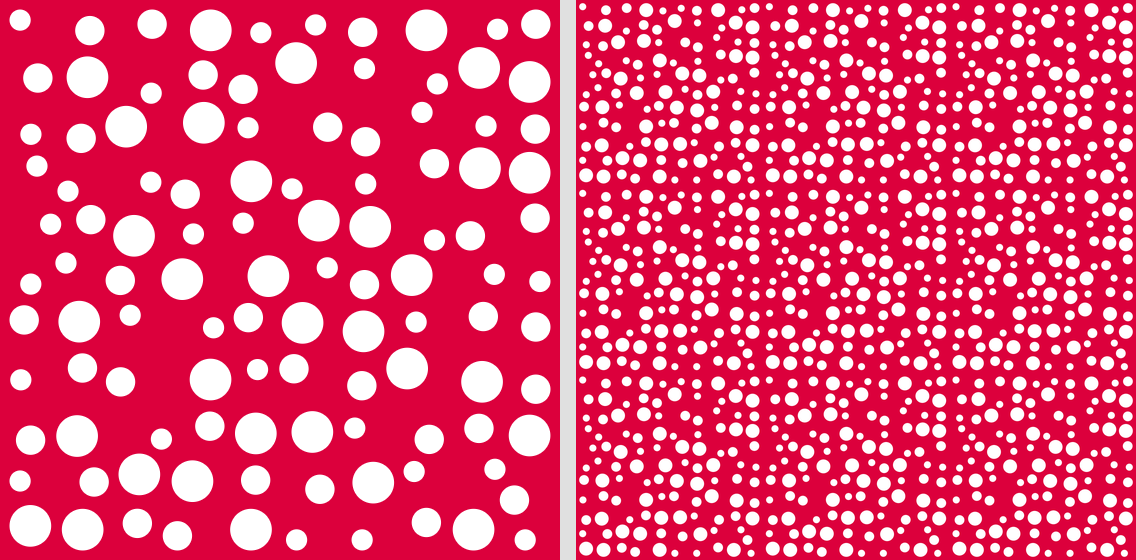
Left, the tile; right, the same tile 3 across and 3 down.
Reproduce this pattern procedurally as a Shadertoy shader.

```glsl
const vec2 GRID = vec2(10.0, 11.0); // dots per tile, across and up
const int SPAN = 7;                 // side of the block of cells around a pixel

vec3 hash3(vec2 p) {
    vec3 q = fract((p.xyx + 17.0) * vec3(0.1031, 0.1030, 0.0973));
    q += dot(q, q.yxz + 33.33);
    return fract((q.xxy + q.yzz) * q.zyx);
}

// Keep a dot clear of the borders of its tile
vec2 keepInside(vec2 center, float radius, vec2 cell) {
    vec2 tile = floor((cell + 0.5) / GRID);
    float margin = radius + 0.017;
    return clamp(center, tile + margin, tile + 1.0 - margin);
}

// Jittered dot of a cell: center in xy, radius in z
vec3 seedDot(vec2 cell) {
    vec2 wrapped = mod(cell + 0.5, GRID) - 0.5;
    wrapped = floor(wrapped + 0.5);
    vec3 rnd = hash3(wrapped);
    // Three sizes, spread evenly over the grid
    float kind = fract(dot(wrapped, vec2(0.755, 0.57)) + 0.3 * rnd.z);
    float radius = kind < 0.3 ? 0.0372 : kind < 0.64 ? 0.0262 : 0.0189;
    vec2 jitter = (2.0 * rnd.xy - 1.0) * (0.55 - 7.0 * radius);
    return vec3(keepInside((cell + 0.5 + jitter) / GRID, radius, cell), radius);
}

void mainImage(out vec4 fragColor, in vec2 fragCoord) {
    vec2 uv = fragCoord / iResolution.y;
    vec2 corner = floor(uv * GRID) - 3.0;

    vec3 dots[SPAN * SPAN];
    for (int j = 0; j < SPAN; j++)
        for (int i = 0; i < SPAN; i++)
            dots[j * SPAN + i] = seedDot(corner + vec2(i, j));

    // Push crowded neighbours apart; each pass needs one ring of cells less
    for (int ring = 1; ring <= 2; ring++) {
        vec3 moved[SPAN * SPAN] = dots;
        for (int j = ring; j < SPAN - ring; j++)
            for (int i = ring; i < SPAN - ring; i++) {
                vec3 self = dots[j * SPAN + i];
                vec2 push = vec2(0.0);
                for (int y = -1; y <= 1; y++)
                    for (int x = -1; x <= 1; x++) {
                        if (x == 0 && y == 0) continue;
                        vec3 other = dots[(j + y) * SPAN + i + x];
                        vec2 away = self.xy - other.xy;
                        float dist = max(length(away), 0.001);
                        float overlap = max(self.z + other.z + 0.02 - dist, 0.0);
                        push += 0.5 * overlap * away / dist;
                    }
                moved[j * SPAN + i].xy = keepInside(self.xy + push, self.z, corner + vec2(i, j));
            }
        dots = moved;
    }

    // Signed distance to the nearest dot
    float dist = 1.0;
    for (int j = 2; j < SPAN - 2; j++)
        for (int i = 2; i < SPAN - 2; i++) {
            vec3 spot = dots[j * SPAN + i];
            dist = min(dist, length(uv - spot.xy) - spot.z);
        }

    float cover = clamp(0.5 - dist * iResolution.y, 0.0, 1.0);
    vec3 crimson = vec3(0.863, 0.0, 0.237);
    fragColor = vec4(mix(crimson, vec3(1.0), cover), 1.0);
}
```
